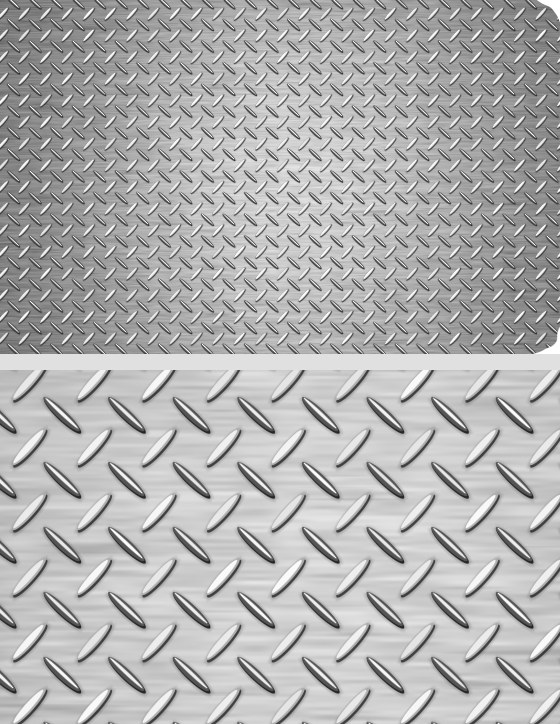
Top: the whole. Bottom: its middle third, enlarged.
Give the GLSL for this texture, as a Shadertoy shader.

```glsl
const vec2 CELLS = vec2(26.0, 16.35);
const vec2 STUD_RADII = vec2(0.385, 0.078);
const vec2 RISING = vec2(0.669, 0.743);
const vec2 FALLING = vec2(0.731, -0.682);
const vec3 SHADOW = vec3(0.13);
const vec3 PALE_FLANK = vec3(0.68);
const vec3 DARK_FLANK = vec3(0.33);
const vec3 HIGHLIGHT = vec3(0.97);

float hash(vec2 p) {
    return fract(sin(dot(p, vec2(127.1, 311.7))) * 43758.5);
}

float noise(vec2 p) {
    vec2 i = floor(p), f = fract(p);
    f = f * f * (3.0 - 2.0 * f);
    return mix(mix(hash(i), hash(i + vec2(1, 0)), f.x),
               mix(hash(i + vec2(0, 1)), hash(i + vec2(1, 1)), f.x), f.y);
}

// Approximate signed distance to an ellipse
float ellipse(vec2 p, vec2 radii) {
    float k = length(p / radii);
    return k * (k - 1.0) / max(length(p / (radii * radii)), 1e-4);
}

float cover(float d, float px) {
    return 1.0 - smoothstep(-0.7 * px, 0.7 * px, d);
}

float roundedBox(vec2 p, vec2 halfSize, float radius) {
    vec2 q = abs(p) - halfSize + radius;
    return length(max(q, 0.0)) + min(max(q.x, q.y), 0.0) - radius;
}

// Coordinates along and across a direction
vec2 align(vec2 p, vec2 along) {
    return vec2(dot(p, along), dot(p, vec2(-along.y, along.x)));
}

// Horizontal brushing: long fine grain plus sparse darker scratches
float brushed(vec2 p) {
    float grain = noise(p * vec2(0.8, 13.0)) + noise(p * vec2(1.9, 19.0) + 40.0) - 1.0;
    float scratch = smoothstep(0.75, 1.0, noise(p * vec2(0.5, 11.0) + 90.0));
    return 0.085 * grain - 0.07 * scratch;
}

// Bright in the middle, darker mostly towards the sides
float sheen(vec2 uv) {
    float r = length((uv - vec2(0.52, 0.48)) * vec2(1.0, 0.55));
    return mix(0.83, 0.49, smoothstep(0.0, 0.62, r));
}

// One raised stud per cell; ridge is the half width of its lit band
vec3 addStuds(vec3 base, vec2 p, vec2 along, vec3 flank, float ridge, float depth, float px) {
    vec2 id = floor(p);
    vec2 q = fract(p) - 0.5;
    vec2 local = align(q, along);

    // Soft contact shadow, then the dark rim
    float rim = ellipse(align(q - vec2(0.016, -0.032), along), STUD_RADII);
    base *= 1.0 - 0.25 * (1.0 - smoothstep(-0.02, 0.06, rim));
    base = mix(base, SHADOW, depth * cover(rim, px));

    // Metal flank with a lit ridge towards the upper side
    float body = ellipse(local, STUD_RADII * vec2(0.98, 0.94));
    vec2 ridgeRadii = vec2(0.34, ridge);
    float band = cover(ellipse(local - vec2(-0.01, 0.012), ridgeRadii), max(px, 0.02));
    float wear = 0.92 + 0.10 * hash(id + along * 7.0);
    vec3 metal = mix(flank, HIGHLIGHT * wear, band);
    return mix(base, metal, cover(body, px));
}

void mainImage(out vec4 fragColor, in vec2 fragCoord) {
    vec2 uv = fragCoord / iResolution.xy;
    float px = CELLS.x / iResolution.x;
    vec2 p = uv * CELLS;

    vec3 colour = vec3(sheen(uv) + brushed(p));

    // Two interleaved lattices of opposite slant
    vec2 lattice = p - vec2(0.12, 0.72) + 0.5;
    colour = addStuds(colour, lattice, RISING, PALE_FLANK, 0.052, 0.75, px);
    colour = addStuds(colour, lattice + 0.5, FALLING, DARK_FLANK, 0.026, 0.95, px);

    // Ragged rounded corners on the right side only
    vec2 halfPlate = CELLS * vec2(1.0, 0.5);
    vec2 fromLeft = p - vec2(0.0, halfPlate.y);
    float ragged = 0.22 * (noise(p * 1.9) - 0.5);
    float edge = roundedBox(fromLeft, halfPlate, 1.65);
    vec2 inset = halfPlate - abs(fromLeft);
    float corner = step(max(inset.x, inset.y), 1.8);
    float outside = corner * (1.0 - cover(edge + ragged - 0.11, px));
    colour = mix(colour, vec3(1.0), outside);

    fragColor = vec4(clamp(colour, 0.0, 1.0), 1.0);
}
```
